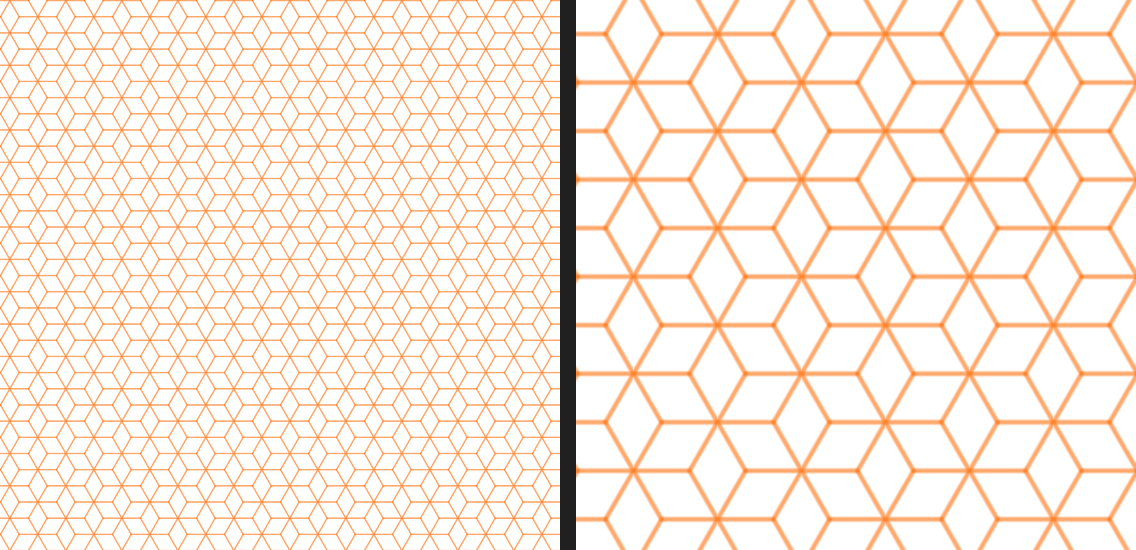
Left: the whole. Right: its middle third, enlarged.
Reproduce this pattern procedurally as a WebGL 2 fragment shader.

```glsl
#version 300 es
precision highp float;
// Rhombille lattice of thin orange lines on white, 10 repeats across and 17 down.
// Two interleaved grids of six-armed stars meet at their tips to form the rhombi;
// each star is folded into one quadrant, so two segments draw all six arms.

uniform vec2 u_resolution;
out vec4 outColor;

const vec2 REPEATS = vec2(10.0, 17.0);
const vec2 STAR_ORIGIN = vec2(1.0 / 60.0 + 0.0009, -0.001); // in canvas fractions
const vec3 PAPER = vec3(1.0);
const vec3 INK = vec3(1.0, 0.41, 0.0);
const float INK_OPACITY = 0.58;
const float LINE_HALF_WIDTH = 0.00132; // in canvas widths
const float LINE_SOFTNESS = 0.00099;   // half the width of the soft edge

// Distance from p to the segment that runs from the origin to tip.
float armDistance(vec2 p, vec2 tip) {
    float t = clamp(dot(p, tip) / dot(tip, tip), 0.0, 1.0);
    return length(p - tip * t);
}

// Opacity of a soft line at distance d from its centre.
float lineOpacity(float d, float halfWidth, float softness) {
    return INK_OPACITY * (1.0 - smoothstep(halfWidth - softness, halfWidth + softness, d));
}

// Share of paper left visible by a grid of stars; grid is in repeats.
float starPaper(vec2 grid, vec2 cell, float softness) {
    vec2 p = abs(fract(grid + 0.5) - 0.5) * cell;
    float level = armDistance(p, vec2(cell.x / 3.0, 0.0));
    float slanted = armDistance(p, vec2(cell.x / 6.0, cell.y * 0.5));
    return (1.0 - lineOpacity(level, LINE_HALF_WIDTH, softness))
         * (1.0 - lineOpacity(slanted, LINE_HALF_WIDTH, softness));
}

void main() {
    vec2 uv = gl_FragCoord.xy / u_resolution;
    vec2 cell = vec2(1.0, u_resolution.y / u_resolution.x) / REPEATS;
    vec2 grid = (uv - STAR_ORIGIN) * REPEATS;

    // Keep the soft edge at least one pixel wide on small canvases.
    float softness = max(LINE_SOFTNESS, 0.5 / u_resolution.x);

    // The second grid sits half a repeat away in both directions.
    float paper = starPaper(grid, cell, softness)
                * starPaper(grid + 0.5, cell, softness);

    outColor = vec4(mix(INK, PAPER, paper), 1.0);
}
```
